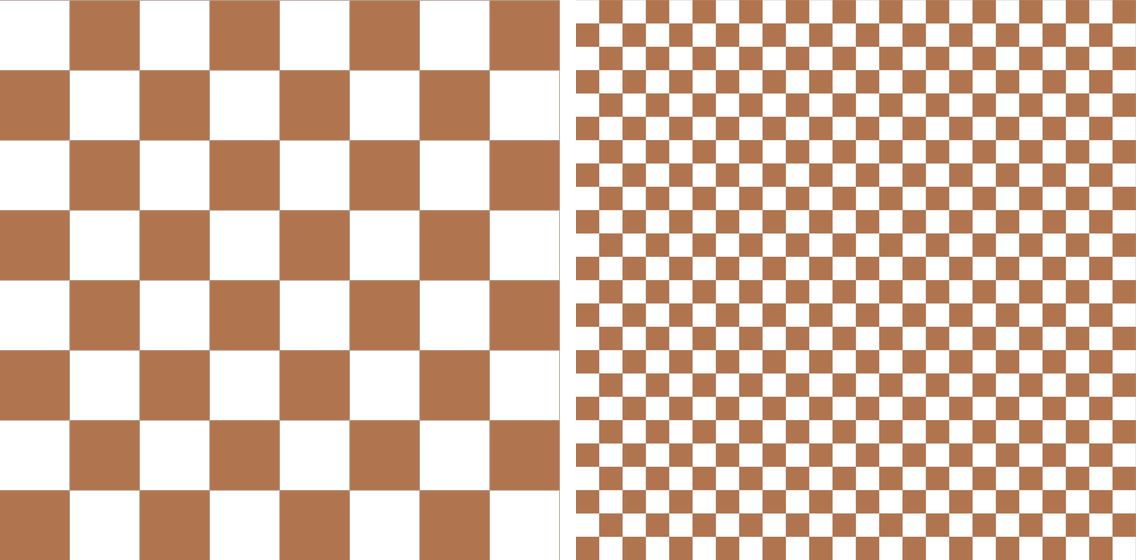
Left: one tile. Right: repeated 3 by 3.
A Shadertoy shader for this pattern:

```glsl
// Two-tone checkerboard of 8 by 8 squares with a faint grey hairline on each edge.
// Signed distances to the nearest cell edge on each axis are box-filtered over
// one pixel; the product of the two sides picks the colour.

const float CELLS = 8.0;                       // even, so the board wraps
const vec2 SHIFT = vec2(0.0006, 0.0006);       // board offset, canvas units
const float HAIRLINE = 0.0004;                 // line width, canvas units
const vec3 WHITE = vec3(1.0);
const vec3 BROWN = vec3(0.69, 0.46, 0.31);
const vec3 GREY = vec3(0.42, 0.41, 0.40);

// Distance to the nearest edge: positive in even cells, negative in odd ones
vec2 edgeDistance(vec2 cell) {
    return 0.5 - abs(mod(cell + 0.5, 2.0) - 1.0);
}

// Share of a pixel covered by a line of the given width
vec2 lineCoverage(vec2 dist, float width, vec2 pixel) {
    vec2 low = max(dist - 0.5 * pixel, vec2(-0.5 * width));
    vec2 high = min(dist + 0.5 * pixel, vec2(0.5 * width));
    return max(high - low, 0.0) / pixel;
}

void mainImage(out vec4 fragColor, in vec2 fragCoord) {
    vec2 cell = (fragCoord / iResolution.xy + SHIFT) * CELLS;
    vec2 pixel = CELLS / iResolution.xy;
    vec2 dist = edgeDistance(cell);

    // Squares
    vec2 side = clamp(2.0 * dist / pixel, -1.0, 1.0);
    vec3 color = mix(WHITE, BROWN, 0.5 + 0.5 * side.x * side.y);

    // Hairlines between them
    vec2 line = lineCoverage(dist, HAIRLINE * CELLS, pixel);
    color = mix(color, GREY, max(line.x, line.y));

    fragColor = vec4(color, 1.0);
}
```
